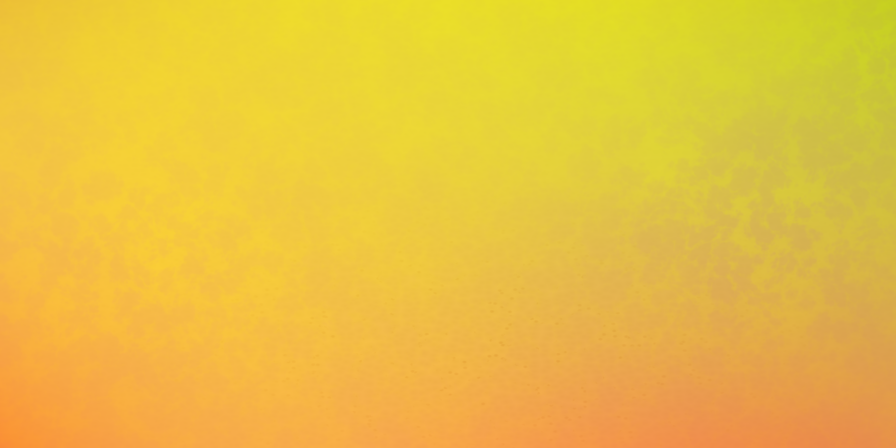
Give the GLSL for this background, as a Shadertoy shader.

```glsl
#define BLOTCH_SCALE 17.0
#define BLOTCH_TINT vec3(0.025, 0.070, -0.080)
#define BLOTCH_EDGE 0.14
#define BASE_WEAR 0.15
#define RIGHT_WEAR 0.60
#define LEFT_WEAR 0.34
#define CLOUD_DEPTH 0.35
#define GRAIN_SCALE 80.0
#define GRAIN_DEPTH 0.012
#define SPECK_DEPTH 0.04

vec2 hash22(vec2 p) {
    vec3 q = fract(vec3(p.xyx) * vec3(0.1031, 0.1030, 0.0973));
    q += dot(q, q.yzx + 33.33);
    return fract((q.xx + q.yz) * q.zy);
}

// Distance to the nearest jittered cell point
float cellular(vec2 p) {
    vec2 cell = floor(p), local = fract(p);
    float nearest = 2.0;
    for (int y = -1; y <= 1; y++) {
        for (int x = -1; x <= 1; x++) {
            vec2 offset = vec2(x, y);
            vec2 delta = offset + hash22(cell + offset) - local;
            nearest = min(nearest, dot(delta, delta));
        }
    }
    return sqrt(nearest);
}

float layeredCells(vec2 p) {
    float sum = 0.0, weight = 0.45;
    for (int i = 0; i < 4; i++) {
        sum += weight * cellular(p);
        p = mat2(1.6, 1.0, -1.0, 1.6) * p + 17.3;
        weight *= 0.64;
    }
    return sum;
}

// Broad, uneven swells from layered sines
float clouds(vec2 p) {
    float sum = 0.0, weight = 0.5;
    for (int i = 0; i < 4; i++) {
        p = mat2(1.3, 0.9, -0.9, 1.3) * p + 1.7;
        sum += weight * sin(p.x + 1.4 * sin(p.y)) * sin(p.y + 1.1 * sin(p.x));
        weight *= 0.75;
    }
    return sum;
}

// Soft elliptical patch
float patchMask(vec2 uv, vec2 center, vec2 radius) {
    vec2 d = (uv - center) / radius;
    return exp(-dot(d, d));
}

// Quadratic through the bottom, middle and top colours
vec3 column(vec3 low, vec3 mid, vec3 high, float y) {
    return low * (1.0 - y) * (1.0 - 2.0 * y)
         + mid * 4.0 * y * (1.0 - y)
         + high * y * (2.0 * y - 1.0);
}

vec3 backdrop(vec2 uv) {
    vec3 left = column(vec3(0.98, 0.55, 0.21), vec3(0.96, 0.74, 0.27),
                       vec3(0.93, 0.76, 0.20), uv.y);
    vec3 midLeft = column(vec3(0.97, 0.67, 0.29), vec3(0.95, 0.80, 0.24),
                          vec3(0.93, 0.85, 0.18), uv.y);
    vec3 midRight = column(vec3(0.96, 0.59, 0.29), vec3(0.89, 0.77, 0.27),
                           vec3(0.89, 0.86, 0.15), uv.y);
    vec3 right = column(vec3(0.91, 0.57, 0.28), vec3(0.82, 0.72, 0.27),
                        vec3(0.77, 0.80, 0.14), uv.y);
    // Cubic through the four columns
    float a = 3.0 * uv.x, b = a - 1.0, c = a - 2.0, d = a - 3.0;
    return -left * b * c * d / 6.0 + midLeft * a * c * d / 2.0
         - midRight * a * b * d / 2.0 + right * a * b * c / 6.0;
}

void mainImage(out vec4 fragColor, in vec2 fragCoord) {
    vec2 uv = fragCoord / iResolution.xy;
    vec2 p = fragCoord / iResolution.y;
    vec3 color = backdrop(uv);

    // Worn blotches, strongest on the two sides
    float wear = BASE_WEAR
        + RIGHT_WEAR * patchMask(uv, vec2(0.84, 0.50), vec2(0.15, 0.24))
        + LEFT_WEAR * patchMask(uv, vec2(0.16, 0.40), vec2(0.18, 0.26))
        + LEFT_WEAR * patchMask(uv, vec2(0.98, 0.85), vec2(0.07, 0.16));
    vec2 warped = p + 0.006 * sin(p.yx * 37.0 + 2.0 * sin(p * 19.0));
    float rough = layeredCells(warped * BLOTCH_SCALE);
    float cloud = clouds(p * 5.0);
    float blotch = smoothstep(-BLOTCH_EDGE, BLOTCH_EDGE, rough + 0.08 * cloud - 0.47) - 0.5;
    color += BLOTCH_TINT * (blotch * wear + CLOUD_DEPTH * cloud * (0.3 + wear));

    // Fine grain, drawn out sideways near the lower middle
    float lower = patchMask(uv, vec2(0.55, 0.22), vec2(0.30, 0.25));
    float grain = cellular(p * GRAIN_SCALE * vec2(0.6, 1.0));
    color += GRAIN_DEPTH * (grain - 0.47) * (0.5 + lower);

    // Sparse dark specks
    float speck = 1.0 - smoothstep(0.05, 0.28, cellular(p * vec2(40.0, 60.0) + 5.0));
    float sparse = smoothstep(0.48, 0.62, rough);
    color -= SPECK_DEPTH * speck * sparse * lower * vec3(0.6, 1.0, 0.8);

    fragColor = vec4(clamp(color, 0.0, 1.0), 1.0);
}
```
